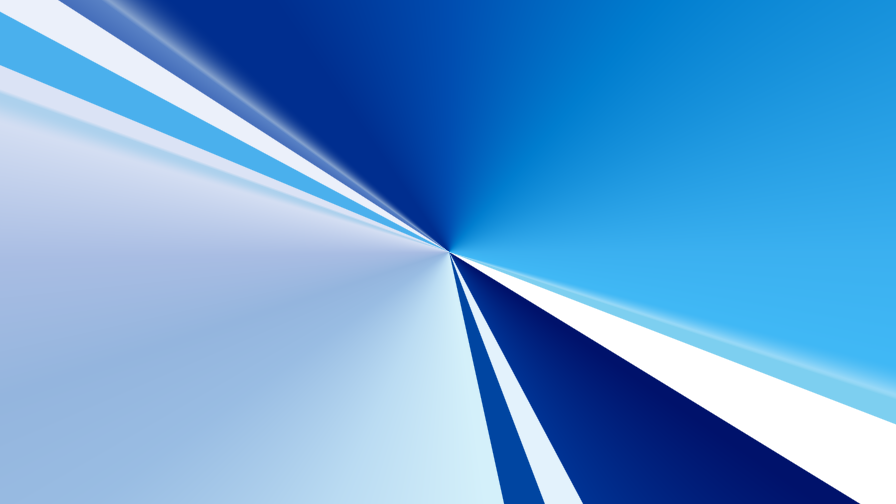
Give the GLSL for this background, as a Shadertoy shader.

```glsl
// A fan of blue and white rays that meet near the middle of the canvas.
// The polar angle, in degrees, selects the colour: soft ramps form the wide
// sweeps, sharp antialiased edges cut the blades, and two rims glow.

// Linear ramp from 0 to 1 between two angles
float ramp(float angle, float from, float to) {
    return clamp((angle - from) / (to - from), 0.0, 1.0);
}

// Antialiased step at one angle
float edge(float angle, float at, float blur) {
    return clamp((angle - at) / blur + 0.5, 0.0, 1.0);
}

// Blue sweep over the upper right, from bright sky to deep blue
vec3 blueSweep(float angle) {
    vec3 color = mix(vec3(0.25, 0.72, 0.96), vec3(0.23, 0.69, 0.94), ramp(angle, -13.0, 0.0));
    color = mix(color, vec3(0.09, 0.57, 0.86), ramp(angle, 0.0, 29.0));
    color = mix(color, vec3(0.00, 0.49, 0.81), ramp(angle, 29.0, 50.0));
    color = mix(color, vec3(0.00, 0.30, 0.69), ramp(angle, 50.0, 90.0));
    return mix(color, vec3(0.00, 0.18, 0.56), ramp(angle, 90.0, 125.0));
}

// Pale sweep over the lower left, lavender through steel blue to icy cyan
vec3 paleSweep(float angle) {
    vec3 color = mix(vec3(0.83, 0.87, 0.95), vec3(0.66, 0.74, 0.89), ramp(angle, 164.0, 181.0));
    color = mix(color, vec3(0.58, 0.71, 0.87), ramp(angle, 181.0, 198.0));
    color = mix(color, vec3(0.60, 0.74, 0.89), ramp(angle, 198.0, 215.0));
    color = mix(color, vec3(0.73, 0.86, 0.95), ramp(angle, 215.0, 246.0));
    return mix(color, vec3(0.83, 0.94, 0.98), ramp(angle, 246.0, 278.0));
}

void mainImage(out vec4 fragColor, in vec2 fragCoord) {
    vec2 p = (fragCoord - vec2(0.5013, 0.5) * iResolution.xy) / iResolution.y;
    float radius = max(length(p), 0.5 / iResolution.y);
    float blur = degrees(1.2 / (iResolution.y * radius));

    // Start the turn inside a plain blade so that the wrap stays hidden
    float angle = mod(degrees(atan(p.y, p.x)) + 73.0, 360.0) - 73.0;

    // Lower blades, counterclockwise
    vec3 deepBlue = vec3(0.0, 0.27, 0.63);
    vec3 navy = mix(vec3(0.0, 0.20, 0.58), vec3(0.0, 0.07, 0.42), ramp(angle, -62.0, -34.0));
    vec3 color = mix(deepBlue, vec3(0.89, 0.95, 0.99), edge(angle, -69.2, blur));
    color = mix(color, navy, edge(angle, -62.0, blur));
    color = mix(color, vec3(1.0), edge(angle, -31.5, blur));
    color = mix(color, vec3(0.49, 0.81, 0.94), edge(angle, -21.1, blur));

    // Blue sweep with a glowing rim at each end
    float rightGlow = 0.65 * pow(1.0 - ramp(angle, -18.0, -14.2), 1.6);
    float leftGlow = 0.65 * pow(ramp(angle, 137.5, 143.6), 2.2);
    vec3 sweep = mix(blueSweep(angle), vec3(0.86, 0.95, 0.98), rightGlow);
    sweep = mix(sweep, vec3(0.84, 0.91, 0.95), leftGlow);
    color = mix(color, sweep, edge(angle, -18.0, blur + 0.5));

    // Upper left blades
    vec3 slate = mix(vec3(0.36, 0.52, 0.78), vec3(0.27, 0.43, 0.73), ramp(angle, 143.6, 147.2));
    color = mix(color, slate, edge(angle, 143.8, blur + 0.5));
    color = mix(color, vec3(0.92, 0.94, 0.98), edge(angle, 147.2, blur));
    color = mix(color, vec3(0.29, 0.69, 0.93), edge(angle, 151.85, blur));
    color = mix(color, vec3(0.86, 0.89, 0.96), edge(angle, 157.4, blur));
    color = mix(color, vec3(0.68, 0.82, 0.93), edge(angle, 160.3, blur + 0.4));

    // Pale sweep, then the blade that closes the turn
    color = mix(color, paleSweep(angle), smoothstep(161.0, 164.2, angle));
    color = mix(color, deepBlue, edge(angle, 282.3, blur));

    fragColor = vec4(color, 1.0);
}
```
